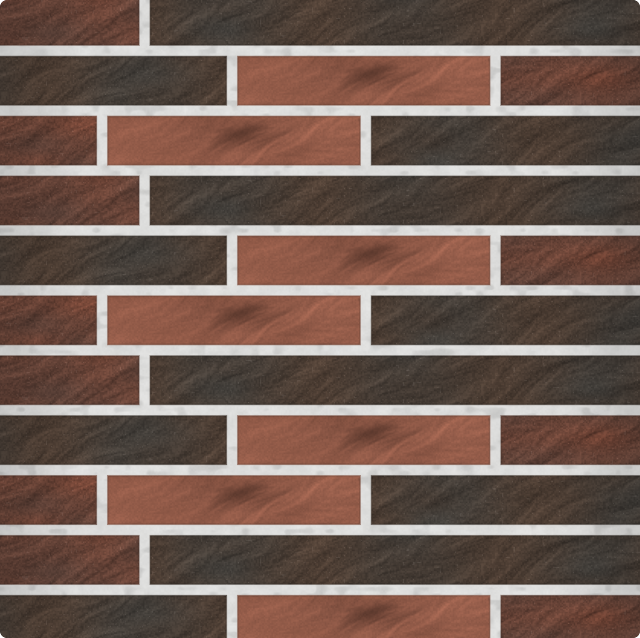
Reproduce this texture procedurally as a WebGL 2 fragment shader.

```glsl
#version 300 es
precision highp float;
// Long, thin clay bricks in red, orange and dark brown, set in pale mortar.
// Three courses with their own joints repeat down the wall; layered warped
// sines, lit from the side, give the stone relief and hashed cells its grain.

#define PITCH 0.0936        // height of a course with its mortar
#define SHIFT 0.0143        // part of the first course cut off at the top
#define GAP 0.0164          // mortar width
#define RELIEF 0.55         // strength of the ripples
#define GRAIN 0.12          // strength of the fine grain
#define HUE_PERIOD 0.287    // spacing of the cool patches on dark bricks
#define CORNER 0.011        // radius of the canvas corners
#define VIGNETTE 0.10       // darkening towards the sides

uniform vec2 u_resolution;
out vec4 fragColor;

const int RED = 0, ORANGE = 1, DARK = 2;
const vec2 JOINTS[3] = vec2[3](vec2(0.2259, 1.3), vec2(0.3626, 0.7741), vec2(0.1595, 0.5716));
const ivec3 KINDS[3] = ivec3[3](ivec3(RED, DARK, DARK), ivec3(DARK, ORANGE, RED), ivec3(RED, ORANGE, DARK));

float hash(vec2 p) {
    vec3 q = fract(vec3(p.xyx) * 0.1031);
    q += dot(q, q.yzx + 33.33);
    return fract((q.x + q.y) * q.z);
}

float noise(vec2 p) {
    vec2 i = floor(p), f = fract(p);
    f = f * f * (3.0 - 2.0 * f);
    vec2 e = vec2(0.0, 1.0);
    return mix(mix(hash(i), hash(i + e.yx), f.x), mix(hash(i + e), hash(i + e.yy), f.x), f.y);
}

float boxDistance(vec2 p, vec2 halfSize) {
    vec2 d = abs(p) - halfSize;
    return length(max(d, 0.0)) + min(max(d.x, d.y), 0.0);
}

// Ripples stretched along a gently rising diagonal
float height(vec2 p, float seed) {
    vec2 q = vec2(dot(p, vec2(0.93, -0.37)), dot(p, vec2(0.37, 0.93))) * vec2(38.0, 110.0) + seed;
    float h = 0.0, amp = 0.5;
    for (int i = 0; i < 4; i++) {
        q += 0.8 * sin(q.yx * 0.6 + seed + float(i));
        h += amp * sin(q.y + 0.5 * sin(q.x));
        q = mat2(0.9, 0.43, -0.43, 0.9) * q * 1.7;
        amp *= 0.6;
    }
    return h;
}

vec3 brickColour(int kind, vec2 p, float seed) {
    float slope = height(p + vec2(0.0015, 0.0025), seed) - height(p, seed);
    float patches = noise(p * vec2(14.0, 30.0) + seed * 7.0);
    float grain = noise(p * 420.0 + seed * 31.0) - 0.5;
    float speck = smoothstep(0.86, 1.0, noise(p * 260.0 + seed * 53.0));
    vec3 colour;
    float ripple = 0.6;
    if (kind == ORANGE) {
        vec2 d = (p - vec2(0.205, 0.038)) / vec2(0.075, 0.024);
        float smudge = exp(-dot(d, d));
        colour = mix(vec3(0.60, 0.375, 0.30), vec3(0.55, 0.34, 0.27), patches);
        colour *= 1.0 - smudge * (0.16 + 0.14 * patches);
        ripple = 0.18 + 0.35 * smudge + 0.12 * smoothstep(0.15, 0.25, p.x);
        grain *= 0.4;
        speck = 0.0;
    } else if (kind == RED) {
        colour = mix(vec3(0.46, 0.275, 0.215), vec3(0.35, 0.25, 0.215), patches);
    } else {
        float cool = 0.5 + 0.5 * cos(6.2832 * (p.x / HUE_PERIOD - 0.45));
        colour = mix(vec3(0.30, 0.24, 0.20), vec3(0.25, 0.24, 0.225), cool * (0.4 + 0.6 * patches));
        colour *= 0.95 + 0.1 * patches;
    }
    return colour * (1.0 + RELIEF * ripple * slope + 2.0 * GRAIN * grain) + 0.06 * speck;
}

vec3 mortarColour(vec2 p) {
    float cloud = noise(p * 45.0) * 0.6 + noise(p * 110.0 + 9.0) * 0.4;
    float stain = smoothstep(0.6, 0.95, noise(p * vec2(60.0, 100.0) + 20.0));
    return vec3(0.90, 0.90, 0.895) - 0.06 * cloud - 0.07 * stain + 0.02 * (noise(p * 380.0) - 0.5);
}

void main() {
    vec2 size = vec2(1.0, u_resolution.y / u_resolution.x);
    vec2 p = vec2(gl_FragCoord.x, u_resolution.y - gl_FragCoord.y) / u_resolution.x;
    float soft = max(1.0 / u_resolution.x, 0.0012);

    // Find the course and the brick within it
    float course = floor((p.y + SHIFT) / PITCH);
    int row = int(course) % 3;
    vec2 joint = JOINTS[row];
    int slot = int(step(joint.x, p.x) + step(joint.y, p.x));
    float left = slot == 0 ? -0.2 : joint[slot - 1];
    float right = slot == 2 ? 1.3 : joint[slot];
    int kind = KINDS[row][slot];
    vec2 local = vec2(p.x - left, p.y + SHIFT - course * PITCH);
    vec2 cell = vec2(right - left, PITCH);
    float edge = boxDistance(local - 0.5 * cell, 0.5 * (cell - GAP));

    // Lay the brick, with a darker rim, into the mortar
    float seed = kind == ORANGE ? 1.7 : float(kind) * 2.3 + float(row) * 4.1;
    vec3 brick = brickColour(kind, local, seed);
    brick *= 1.0 - 0.16 * smoothstep(-0.004, 0.0, edge);
    vec3 colour = mix(brick, mortarColour(p), smoothstep(-soft, soft, edge));

    // Darken the sides and round the corners of the canvas
    colour *= 1.0 - VIGNETTE * smoothstep(0.36, 0.5, abs(p.x - 0.5));
    float outside = boxDistance(p - 0.5 * size, 0.5 * size - CORNER) - CORNER;
    colour = mix(colour, vec3(1.0), smoothstep(-0.5 * soft, 0.5 * soft, outside));
    fragColor = vec4(colour, 1.0);
}
```
